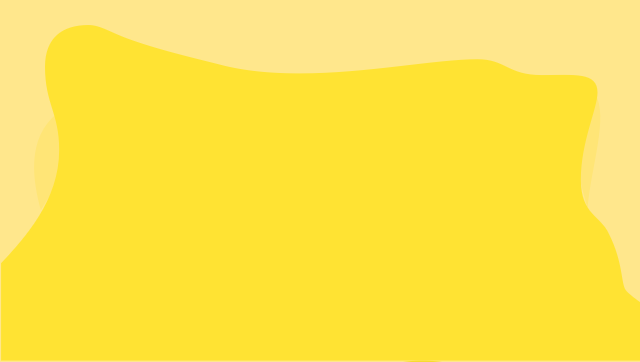
A WebGL 1 fragment shader for this background:

```glsl
precision highp float;

uniform vec2 u_resolution;

const vec2 CANVAS = vec2(768.0, 434.0);
const vec3 CREAM = vec3(1.0, 0.906, 0.55);
const vec3 PALE_GOLD = vec3(1.0, 0.898, 0.463);
const vec3 YELLOW = vec3(1.0, 0.89, 0.20);
const vec3 DEEP_YELLOW = vec3(0.97, 0.86, 0.19);
const vec2 RIM = vec2(1.3, 1.7);
const int STEPS = 16;

vec2 bezier(vec2 a, vec2 b, vec2 c, vec2 d, float t) {
  float s = 1.0 - t;
  return s * s * s * a + 3.0 * s * t * (s * b + t * c) + t * t * t * d;
}

float segmentDistance(vec2 p, vec2 a, vec2 b) {
  vec2 edge = b - a;
  float along = clamp(dot(p - a, edge) / dot(edge, edge), 0.0, 1.0);
  return length(p - a - edge * along);
}

// Outline state: x is the nearest distance, y flips at each crossing above p.
vec2 addCurve(vec2 outline, vec2 p, vec2 a, vec2 b, vec2 c, vec2 d) {
  vec2 start = a;
  for (int i = 1; i <= STEPS; i++) {
    vec2 end = bezier(a, b, c, d, float(i) / float(STEPS));
    outline.x = min(outline.x, segmentDistance(p, start, end));
    if ((start.x > p.x) != (end.x > p.x)) {
      float crossing = mix(start.y, end.y, (p.x - start.x) / (end.x - start.x));
      if (crossing < p.y) outline.y = -outline.y;
    }
    start = end;
  }
  return outline;
}

// Large wavy shape, open below the canvas.
float mainBlob(vec2 p) {
  vec2 o = vec2(1000.0, 1.0);
  // Left flank and upper left lobe
  o = addCurve(o, p, vec2(-30, 349), vec2(-20, 338), vec2(-10, 327), vec2(0, 317));
  o = addCurve(o, p, vec2(0, 317), vec2(30, 285), vec2(71, 240), vec2(71, 180));
  o = addCurve(o, p, vec2(71, 180), vec2(71, 135), vec2(54, 125), vec2(54, 80));
  o = addCurve(o, p, vec2(54, 80), vec2(54, 45), vec2(75, 30), vec2(106, 30));
  // Long upper wave
  o = addCurve(o, p, vec2(106, 30), vec2(121, 30), vec2(132, 39), vec2(158, 48));
  o = addCurve(o, p, vec2(158, 48), vec2(195, 61), vec2(235, 70), vec2(270, 79));
  o = addCurve(o, p, vec2(270, 79), vec2(300, 86), vec2(330, 88), vec2(360, 88));
  o = addCurve(o, p, vec2(360, 88), vec2(440, 88), vec2(523, 71), vec2(573, 71));
  o = addCurve(o, p, vec2(573, 71), vec2(607, 71), vec2(609, 90), vec2(650, 90));
  // Upper right lobe and right flank
  o = addCurve(o, p, vec2(650, 90), vec2(690, 90), vec2(717, 86), vec2(717, 111));
  o = addCurve(o, p, vec2(717, 111), vec2(717, 130), vec2(697, 170), vec2(697, 215));
  o = addCurve(o, p, vec2(697, 215), vec2(697, 258), vec2(721, 258), vec2(731, 281));
  o = addCurve(o, p, vec2(731, 281), vec2(748, 315), vec2(745, 340), vec2(751, 348));
  o = addCurve(o, p, vec2(751, 348), vec2(757, 355), vec2(768, 362), vec2(790, 378));
  return o.x * o.y;
}

// Closed lens between an outer curve and an inner bulge.
float lens(vec2 p, vec2 a, vec2 b, vec2 c, vec2 d, vec2 bulge) {
  vec2 o = addCurve(vec2(1000.0, 1.0), p, a, b, c, d);
  o = addCurve(o, p, d, bulge, bulge, a);
  return o.x * o.y;
}

float coverage(float dist, float pixel) {
  return clamp(0.5 - dist / pixel, 0.0, 1.0);
}

void main() {
  vec2 uv = gl_FragCoord.xy / u_resolution;
  vec2 p = vec2(uv.x, 1.0 - uv.y) * CANVAS;
  float pixel = CANVAS.x / u_resolution.x;

  // Faint shapes showing behind the flanks
  float leftLens = lens(p, vec2(70, 135), vec2(30, 165), vec2(40, 220),
                        vec2(49, 252), vec2(84, 195));
  float rightLens = lens(p, vec2(714, 112), vec2(731, 140), vec2(709, 200),
                         vec2(705, 250), vec2(686, 180));
  vec3 color = mix(CREAM, PALE_GOLD, coverage(min(leftLens, rightLens), pixel));

  // Main shape, leaving a thin pale rim on the left and bottom edges
  float rim = max(RIM.x - p.x, p.y - CANVAS.y + RIM.y);
  color = mix(color, YELLOW, coverage(max(mainBlob(p), rim), pixel));

  // Shallow sliver at the bottom edge
  float sliver = 432.3 + pow(abs(p.x - 507.0) / 18.0, 2.0) - p.y;
  color = mix(color, DEEP_YELLOW, coverage(sliver, pixel));

  gl_FragColor = vec4(color, 1.0);
}
```
